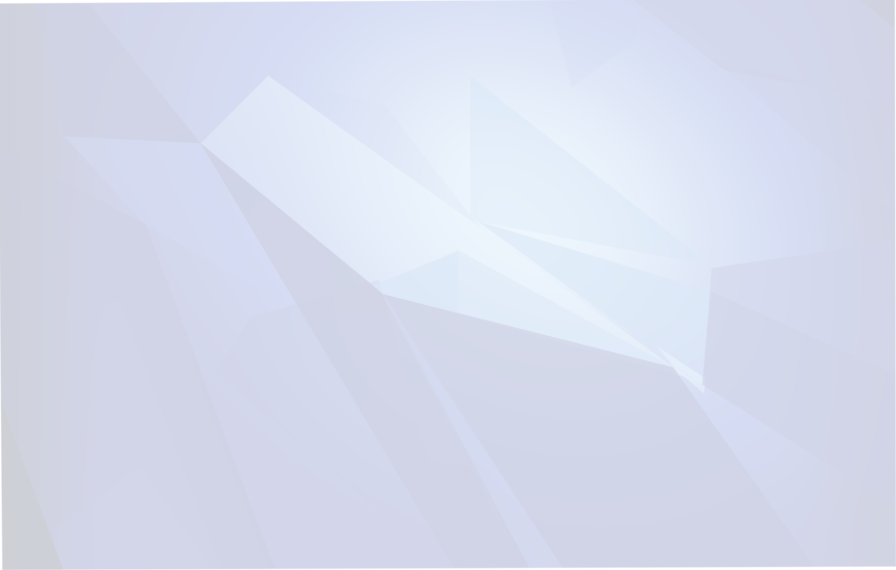
This background is drawn by a WebGL 2 fragment shader. Its source:

```glsl
#version 300 es
precision highp float;
// Pale faceted crystal background: translucent polygons over a soft blue glow.

uniform vec2 u_resolution;
out vec4 outColor;

#define SPAN vec2(7.68, 4.89)      // design space, y pointing down
#define GLOW_CENTER vec2(4.55, 1.75)
#define GLOW_TILT 0.5              // radians
#define WHITE vec3(0.93, 0.965, 0.99)
#define ICE vec3(0.86, 0.91, 0.97)
#define BLUE vec3(0.838, 0.866, 0.957)
#define LAVENDER vec3(0.828, 0.840, 0.918)
#define SHADOW vec3(0.812, 0.825, 0.892)
#define GRAY vec3(0.806, 0.812, 0.835)

// Signed distance to the line a-b, positive on the inner (clockwise) side.
float edge(vec2 p, vec2 a, vec2 b) {
    vec2 e = b - a, q = p - a;
    float len = length(e);
    return len < 1e-4 ? 1e3 : (e.x * q.y - e.y * q.x) / len;
}

// Smooth coverage of a convex quad; repeat the last corner for a triangle.
float quad(vec2 p, vec2 a, vec2 b, vec2 c, vec2 d) {
    float inside = min(min(edge(p, a, b), edge(p, b, c)),
                       min(edge(p, c, d), edge(p, d, a)));
    float pixel = SPAN.x / u_resolution.x;
    return smoothstep(-pixel, pixel, inside);
}

// Tints a quad; the tint decays away from its first edge at rate fade.
void facet(inout vec3 color, vec2 p, vec2 a, vec2 b, vec2 c, vec2 d,
           vec3 tint, float strength, float fade) {
    float decay = exp(-fade * max(edge(p, a, b), 0.0));
    color = mix(color, tint, quad(p, a, b, c, d) * strength * decay);
}

// Tilted elliptical glow that cools to lavender and grays at the sides.
vec3 backdrop(vec2 p) {
    vec2 q = p - GLOW_CENTER;
    float s = sin(GLOW_TILT), c = cos(GLOW_TILT);
    q = vec2(c * q.x + s * q.y, c * q.y - s * q.x);
    float r = length(q * vec2(0.82, 1.08));
    vec3 color = mix(WHITE, BLUE, smoothstep(0.1, 2.3, r));
    color = mix(color, LAVENDER, smoothstep(1.7, 3.4, r));
    float sides = 0.9 * smoothstep(1.1, 0.0, p.x) + 0.5 * smoothstep(6.7, 7.7, p.x);
    return mix(color, GRAY, 0.75 * sides);
}

void main() {
    vec2 uv = gl_FragCoord.xy / u_resolution;
    vec2 p = vec2(uv.x, 1.0 - uv.y) * SPAN;
    vec3 color = backdrop(p);

    // Left side
    facet(color, p, vec2(0.66, -0.1), vec2(1.72, 1.23), vec2(0.55, 1.17), vec2(0.28, -0.1), SHADOW, 0.75, 0.25);
    facet(color, p, vec2(0.55, 1.17), vec2(1.72, 1.23), vec2(2.6, 2.7), vec2(1.25, 1.93), BLUE, 0.5, 0.4);
    facet(color, p, vec2(1.25, 1.93), vec2(2.4, 4.99), vec2(-0.1, 4.99), vec2(-0.1, 1.2), SHADOW, 0.75, 1.2);
    facet(color, p, vec2(1.2, 4.0), vec2(1.9, 4.99), vec2(0.5, 4.99), vec2(0.45, 4.55), LAVENDER, 0.6, 0.4);
    facet(color, p, vec2(-0.1, 3.15), vec2(0.58, 4.99), vec2(-0.1, 4.99), vec2(-0.1, 4.99), GRAY, 0.8, 0.0);

    // Bright diagonal beam and the planes above it
    facet(color, p, vec2(2.3, 0.65), vec2(5.9, 3.24), vec2(3.28, 2.52), vec2(1.72, 1.23), WHITE, 0.5, 0.5);
    facet(color, p, vec2(2.3, 0.65), vec2(3.3, 0.9), vec2(4.1, 1.94), vec2(4.1, 1.94), BLUE, 0.18, 0.0);
    facet(color, p, vec2(4.03, 0.65), vec2(6.1, 2.28), vec2(4.1, 1.9), vec2(4.03, 1.88), ICE, 0.55, 0.6);
    facet(color, p, vec2(4.1, 1.9), vec2(6.1, 2.5), vec2(6.02, 3.3), vec2(6.02, 3.3), ICE, 0.65, 0.3);
    facet(color, p, vec2(5.3, 2.75), vec2(6.05, 3.25), vec2(6.02, 3.48), vec2(5.77, 3.15), WHITE, 0.55, 1.0);

    // Top and right side
    facet(color, p, vec2(4.68, -0.1), vec2(5.45, -0.1), vec2(5.45, 0.35), vec2(4.9, 0.75), BLUE, 0.35, 0.0);
    facet(color, p, vec2(6.2, 0.6), vec2(5.3, -0.1), vec2(7.8, -0.1), vec2(7.8, 0.92), LAVENDER, 0.6, 0.2);
    facet(color, p, vec2(6.1, 0.5), vec2(7.8, 0.92), vec2(7.8, 1.95), vec2(7.8, 1.95), LAVENDER, 0.4, 0.0);
    facet(color, p, vec2(7.25, -0.1), vec2(7.8, -0.1), vec2(7.8, 0.35), vec2(7.8, 0.35), GRAY, 0.4, 0.0);
    facet(color, p, vec2(6.1, 2.3), vec2(7.8, 2.05), vec2(7.8, 4.43), vec2(6.02, 3.3), LAVENDER, 0.6, 0.1);
    facet(color, p, vec2(6.1, 2.5), vec2(7.8, 3.27), vec2(7.8, 4.43), vec2(6.02, 3.3), SHADOW, 0.35, 0.2);

    // Dark body below the ridge, with a pale sliver through it
    facet(color, p, vec2(2.15, 2.72), vec2(3.25, 2.4), vec2(3.95, 4.99), vec2(1.85, 3.2), SHADOW, 0.3, 0.8);
    facet(color, p, vec2(1.72, 1.23), vec2(3.28, 2.52), vec2(4.55, 4.99), vec2(3.96, 4.99), SHADOW, 0.8, 0.15);
    facet(color, p, vec2(3.28, 2.52), vec2(5.77, 3.15), vec2(7.07, 4.99), vec2(4.55, 4.99), SHADOW, 0.72, 0.08);
    facet(color, p, vec2(3.28, 2.52), vec2(4.9, 4.99), vec2(4.6, 4.99), vec2(4.6, 4.99), BLUE, 0.6, 0.5);

    // Small split wedge resting on the ridge
    facet(color, p, vec2(3.2, 2.45), vec2(3.93, 2.15), vec2(3.93, 2.685), vec2(3.28, 2.52), ICE, 0.75, 0.0);
    facet(color, p, vec2(3.93, 2.15), vec2(5.77, 3.15), vec2(3.93, 2.685), vec2(3.93, 2.685), ICE, 0.5, 0.0);

    // Thin white margin around a slightly turned sheet
    float sheet = quad(p, vec2(-0.02, 0.03), vec2(7.67, -0.02), vec2(7.68, 4.86), vec2(0.02, 4.89));
    outColor = vec4(mix(vec3(1.0), color, sheet), 1.0);
}
```
